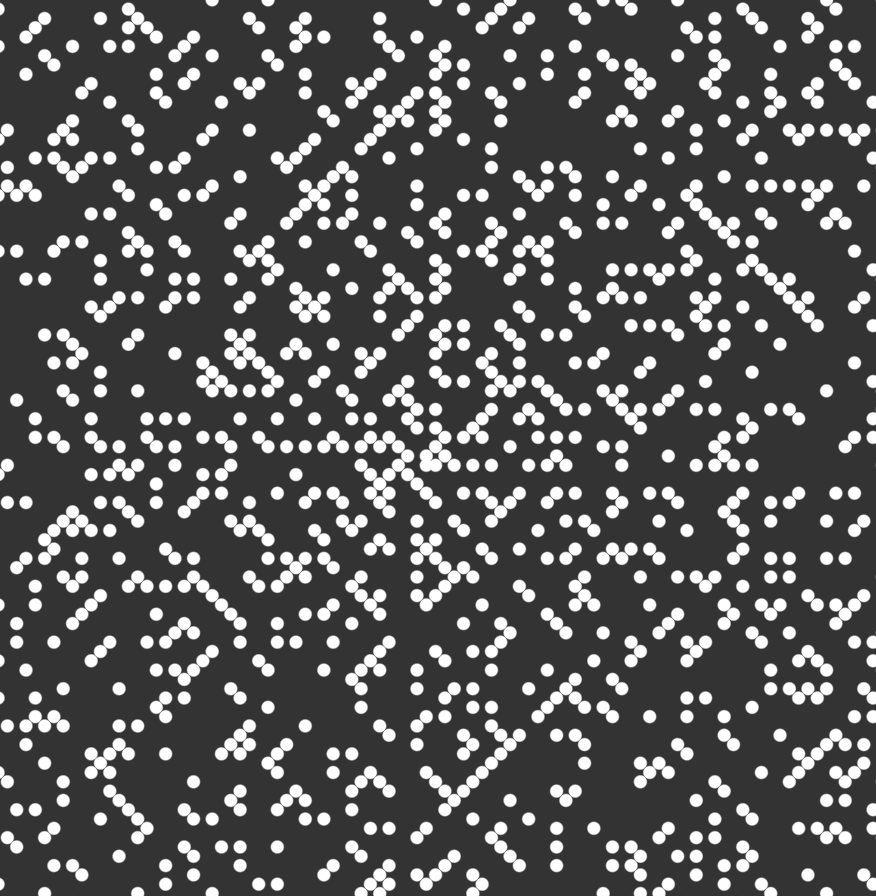
Give the GLSL for this pattern, as a Shadertoy shader.

```glsl
// Ulam spiral: whole numbers wound around a square grid, with a dot on every prime.

const float ROWS = 96.25;                          // grid cells per canvas height
const float DOT_RADIUS = 0.70;                     // in cells
const float EDGE_PIXELS = 1.0;                     // half width of the soft edge
const vec2 SPIRAL_START = vec2(0.476, 0.4807);     // position of the number 1
const vec3 BACKGROUND = vec3(0.20);
const vec3 DOT_COLOR = vec3(1.0);
const int MAX_DIVISOR = 200;

// Number held by a cell of the counter-clockwise spiral.
int spiralNumber(ivec2 cell) {
    int ring = max(abs(cell.x), abs(cell.y));
    int base = 4 * ring * ring + 1;
    if (cell.y == -ring) return base + 3 * ring + cell.x;   // bottom side
    if (cell.x == ring)  return base - 3 * ring + cell.y;   // right side
    if (cell.y == ring)  return base - ring - cell.x;       // top side
    return base + ring - cell.y;                            // left side
}

// Trial division by odd numbers.
bool isPrime(int n) {
    if (n < 4) return n > 1;
    if (n % 2 == 0) return false;
    for (int d = 3; d < MAX_DIVISOR; d += 2) {
        if (d * d > n) break;
        if (n % d == 0) return false;
    }
    return true;
}

void mainImage(out vec4 fragColor, in vec2 fragCoord) {
    float cellsPerPixel = ROWS / iResolution.y;
    vec2 p = (fragCoord - SPIRAL_START * iResolution.xy) * cellsPerPixel;
    vec2 nearest = floor(p + 0.5);

    // Dots reach past their own cell, so look at the neighbours too.
    float dist = 2.0;
    for (int j = -1; j <= 1; j++) {
        for (int i = -1; i <= 1; i++) {
            vec2 cell = nearest + vec2(i, j);
            float d = length(p - cell);
            if (d < dist && isPrime(spiralNumber(ivec2(cell)))) dist = d;
        }
    }

    float edge = EDGE_PIXELS * cellsPerPixel;
    float dot_mask = 1.0 - smoothstep(DOT_RADIUS - edge, DOT_RADIUS + edge, dist);
    fragColor = vec4(mix(BACKGROUND, DOT_COLOR, dot_mask), 1.0);
}
```
